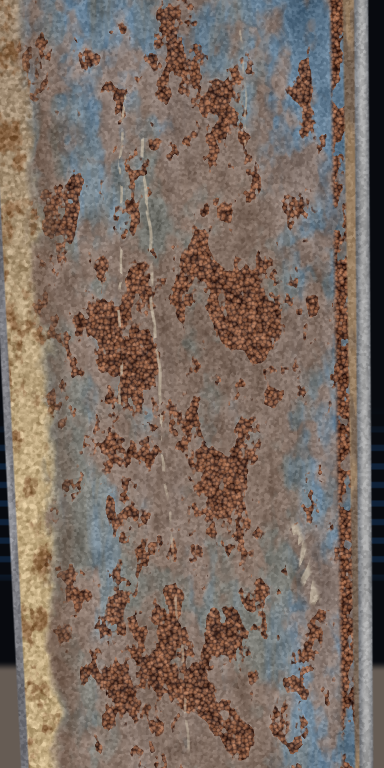
This texture is drawn by a WebGL 2 fragment shader. Its source:

```glsl
#version 300 es
precision highp float;
// Weathered steel beam: blue-grey paint, flaking rust, ochre flange and pale scratches.
uniform vec2 u_resolution;
out vec4 fragColor;

vec3 hash(vec2 c) {
  vec3 q = fract(c.xyx * vec3(.1031, .1030, .0973));
  q += dot(q, q.yxz + 33.33);
  return fract((q.xxy + q.yzz) * q.zyx);
}

// Cellular noise: x = distance to the nearest seed, y = blended seed value
vec2 cells(vec2 p) {
  vec2 home = floor(p);
  float nearest = 9., sum = 0., total = 0.;
  for (int j = -1; j <= 1; j++)
    for (int i = -1; i <= 1; i++) {
      vec2 cell = home + vec2(i, j);
      vec3 seed = hash(cell + 57.);
      float d = distance(p, cell + seed.xy);
      float weight = exp(-7. * d * d);
      nearest = min(nearest, d);
      sum += weight * seed.z;
      total += weight;
    }
  return vec2(nearest, sum / total);
}

float layers(vec2 p) {
  float sum = 0., gain = 1., total = 0.;
  for (int i = 0; i < 4; i++) {
    sum += gain * cells(p).y;
    total += gain;
    gain *= .7;
    p = mat2(1.98, .18, -.18, 1.98) * p + 7.3;
  }
  return sum / total;
}

float blob(vec2 p, vec2 centre, vec2 radius) {
  vec2 q = (p - centre) / radius;
  return exp(-dot(q, q));
}

float scratch(vec2 p, vec2 a, vec2 b, float width) {
  vec2 ab = b - a;
  float along = clamp(dot(p - a, ab) / dot(ab, ab), 0., 1.);
  return smoothstep(width, width * .3, distance(p, a + ab * along));
}

void main() {
  vec2 p = gl_FragCoord.xy / u_resolution * vec2(1, 2);
  float soft = 1.2 / u_resolution.x;
  float height = p.y * .5;
  float flakes = layers(p * vec2(15, 10));
  float mottle = layers(p * vec2(8, 5) + 31.);
  float stain = layers(p * vec2(13, 2.5) + 83.);
  vec2 grain = cells(p * 105.);
  float speck = cells(p * 150. + 9.).y - .5;

  // Where the rust gathers
  float density = blob(p, vec2(.48, 1.88), vec2(.08, .16))
    + .5 * blob(p, vec2(.54, 1.62), vec2(.13, .1))
    + 1.1 * blob(p, vec2(.62, 1.13), vec2(.19, .29))
    + .75 * blob(p, vec2(.34, 1.08), vec2(.1, .45))
    + .7 * blob(p, vec2(.57, .68), vec2(.13, .22))
    + .85 * blob(p, vec2(.37, .26), vec2(.12, .27))
    + .65 * blob(p, vec2(.57, .18), vec2(.14, .25))
    + .9 * blob(p, vec2(.8, 1.78), vec2(.02, .2))
    + blob(p, vec2(.83, .36), vec2(.027, .12))
    + .6 * blob(p, vec2(.14, 1.35), vec2(.06, .35));
  density = min(density, 1.15);

  // Paint, bluer at the top and right, with brown haze
  float blueness = smoothstep(1.25, 1.9, p.y) * .8 + smoothstep(.62, .85, p.x) * .75;
  blueness = clamp(blueness + (stain - .5) * 1.8, 0., 1.);
  vec3 colour = mix(vec3(.5, .5, .475), vec3(.39, .49, .575), blueness);
  float haze = smoothstep(.42, .7, mottle + .28 * density);
  colour = mix(colour, vec3(.55, .46, .41), haze * .85);
  colour += (flakes - .5) * .3 + (stain - .5) * .12;

  // Scratches broken into dashes
  float wobble = .004 * sin(p.y * 17.) + .002 * sin(p.y * 53.);
  vec2 q = p + vec2(wobble, 0);
  float lines = scratch(q, vec2(.32, 1.76), vec2(.31, .95), .005)
    + scratch(q, vec2(.37, 1.65), vec2(.43, .75), .006)
    + .7 * scratch(q, vec2(.43, .75), vec2(.5, 0), .005)
    + .7 * scratch(q, vec2(.63, 1.94), vec2(.64, 1.6), .004);
  lines *= smoothstep(.38, .6, cells(p * vec2(50, 38)).y);
  float scrape = scratch(q, vec2(.765, .62), vec2(.82, .44), .022);
  lines += scrape * smoothstep(.4, .6, cells(mat2(.95, .3, -.3, .95) * p * vec2(75, 18)).y);

  // Rust flakes with granular relief
  float rust = smoothstep(-.025, .03, flakes - .715 + .265 * density);
  vec3 rustColour = mix(vec3(.55, .36, .26), vec3(.27, .16, .12), smoothstep(.15, .75, grain.x));
  rustColour += (grain.y - .5) * vec3(.3, .22, .16);
  colour = mix(colour, rustColour, rust * .93);
  colour = mix(colour, vec3(.76, .71, .63), min(lines, 1.) * .75);

  // Left flange: crease, ochre coat, metal rim
  float left = p.x - .055 + .05 * p.y;
  float ragged = left + (mottle - .5) * .1;
  colour = mix(colour, vec3(.4, .31, .25), .5 * blob(vec2(ragged, 0), vec2(.135, 0), vec2(.025, 1)));
  vec3 ochre = mix(vec3(.76, .67, .51), vec3(.6, .52, .43), smoothstep(.3, 1., height));
  ochre = mix(ochre, vec3(.5, .35, .22), smoothstep(.5, .72, flakes) * .8) + (grain.y - .5) * .2;
  colour = mix(colour, ochre, smoothstep(.125, .08, ragged));
  vec3 rim = vec3(.46, .46, .48) + (stain - .5) * .4;
  colour = mix(colour, rim, smoothstep(soft, -soft, left - .02));

  // Right edge: rust seam, tan strip, pale rim
  float seam = mix(.925, .892, height);
  float seamRust = smoothstep(-.03, .03, flakes - .47 + max(0., seam - p.x - .008) * 6.);
  seamRust *= smoothstep(-.04, -.025, p.x - seam);
  colour = mix(colour, rustColour, seamRust);
  vec3 tan = mix(vec3(.6, .5, .39), vec3(.45, .38, .32), smoothstep(.45, .65, stain));
  colour = mix(colour, tan, smoothstep(-.004, .004, p.x - seam));
  float rimStart = mix(.936, .922, height);
  float rimEnd = mix(.972, .959, height);
  float across = (p.x - rimStart) / (rimEnd - rimStart);
  vec3 paleRim = mix(vec3(.43, .44, .46), vec3(.64, .64, .64), smoothstep(0., .5, across) * smoothstep(1.1, .6, across));
  colour = mix(colour, paleRim + (stain - .5) * .2, smoothstep(-soft, soft, p.x - rimStart));
  colour += speck * .13;

  // Dark surroundings with blue slats and a grey floor
  float slats = smoothstep(.45, .55, p.y) * smoothstep(.95, .8, p.y) * smoothstep(.2, .8, sin(p.y * 130.));
  vec3 behind = mix(vec3(.03, .04, .06), vec3(.06, .13, .22), slats);
  behind = mix(behind, vec3(.4, .36, .33), smoothstep(.28, .25, p.y));
  float outside = max(smoothstep(soft, -soft, left), smoothstep(-soft, soft, p.x - rimEnd));
  fragColor = vec4(clamp(mix(colour, behind, outside), 0., 1.), 1);
}
```
